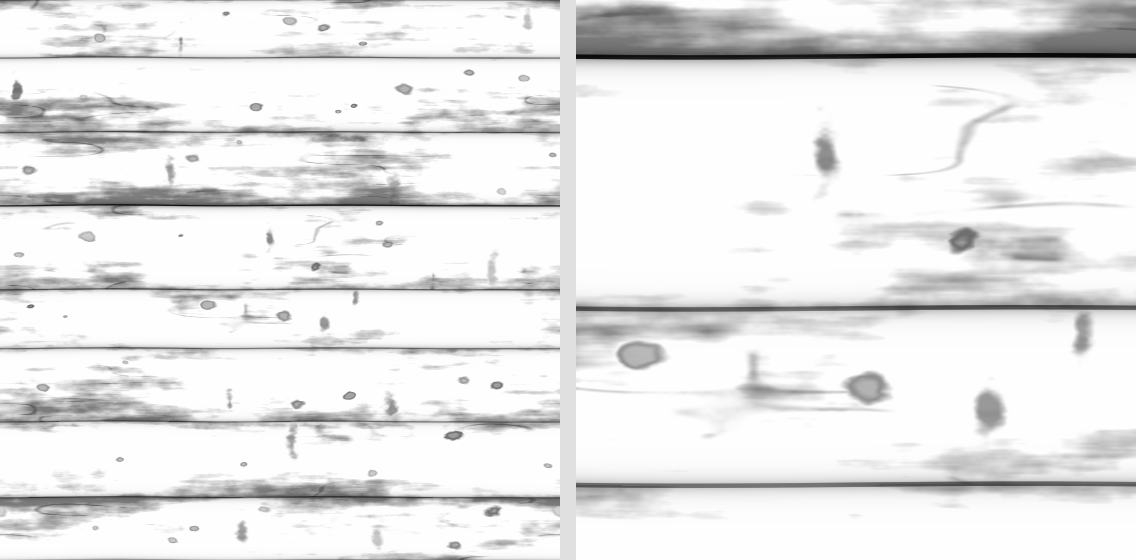
Left: the whole. Right: its middle third, enlarged.
Reproduce this texture procedurally as a Shadertoy shader.

```glsl
// Eight whitewashed horizontal planks with worn grey grain, knots, smudges and dark seams.

const int   PLANKS = 8;
// Per seam, bottom to top: height and darkness.
const float SEAM_Y[9]    = float[9](0.0, 0.112, 0.247, 0.378, 0.483, 0.633, 0.764, 0.897, 1.0);
const float SEAM_DARK[9] = float[9](0.40, 0.66, 0.56, 0.58, 0.62, 0.92, 0.62, 0.60, 0.40);
// Per plank, bottom to top: grime along the lower and the upper edge, and overall wear.
const float GRIME_LOW[8]  = float[8](0.10, 1.00, 0.90, 0.30, 0.90, 1.05, 0.50, 0.70);
const float GRIME_HIGH[8] = float[8](0.75, 0.40, 0.55, 0.80, 0.20, 0.75, 0.10, 0.20);
const float WEAR[8]       = float[8](-0.02, -0.05, 0.02, -0.06, -0.03, -0.02, 0.05, 0.03);

const vec3  PAINT = vec3(0.995);
const vec3  BARE_WOOD = vec3(0.40);
const vec3  SEAM_COLOR = vec3(0.03);
const float SEAM_HALF_WIDTH = 0.0015;
const float SEAM_WOBBLE = 0.003;
const float LOW_REACH = 0.055;
const float HIGH_REACH = 0.032;
const float EDGE_GRIME = 0.40;
const float WEAR_START = 0.61;
const float WEAR_GAIN = 2.1;
const float MARK_COLUMNS = 13.0;
const float KNOT_CHANCE = 0.42;
const float SMUDGE_CHANCE = 0.16;

float hash(vec2 p) {
    vec3 q = fract(p.xyx * 0.1031);
    q += dot(q, q.yzx + 33.33);
    return fract((q.x + q.y) * q.z);
}

// Value noise that tiles over the unit square.
float noise(vec2 uv, vec2 cells, float seed) {
    vec2 p = uv * cells, i = floor(p), f = fract(p);
    f = f * f * (3.0 - 2.0 * f);
    vec2 a = mod(i, cells) + seed * 17.0;
    vec2 b = mod(i + 1.0, cells) + seed * 17.0;
    return mix(mix(hash(a), hash(vec2(b.x, a.y)), f.x),
               mix(hash(vec2(a.x, b.y)), hash(b), f.x), f.y);
}

float fbm(vec2 uv, vec2 cells, float seed) {
    float sum = 0.0, weight = 0.5, total = 0.0;
    for (int o = 0; o < 4; o++) {
        sum += weight * noise(uv, cells, seed + float(o));
        total += weight;
        weight *= 0.5;
        cells *= 2.0;
    }
    return sum / total;
}

// Knots and curved upright smudges, scattered in columns along one plank.
float marks(vec2 uv, float plank, float low, float high, float rough) {
    float dark = 0.0;
    float column = floor(uv.x * MARK_COLUMNS);
    for (float o = -1.0; o <= 1.0; o++) {
        vec2 id = vec2(mod(column + o, MARK_COLUMNS), plank * 23.0 + 5.0);
        float kind = hash(id), size = hash(id + 31.7), strength = hash(id + 57.3);
        vec2 center = vec2((column + o + hash(id + 11.1)) / MARK_COLUMNS,
                           mix(low, high, 0.12 + 0.76 * hash(id + 73.9)));
        vec2 d = uv - center;
        if (kind < KNOT_CHANCE) {
            d.y -= 0.3 * d.x * (strength - 0.5);
            float r = length(d / (vec2(0.013, 0.008) * (0.5 + 0.7 * size))) + 1.8 * (rough - 0.5);
            float rim = 0.65 + 0.35 * smoothstep(0.2, 0.7, r);
            dark = max(dark, (1.0 - smoothstep(0.55, 1.1, r)) * rim * (0.3 + 0.5 * strength));
        } else if (kind > 1.0 - SMUDGE_CHANCE) {
            d.x += 14.0 * (strength - 0.5) * d.y * d.y;
            float r = length(d / (vec2(0.010, 0.028) * (0.6 + 0.6 * size))) + 2.2 * (rough - 0.5);
            dark = max(dark, (1.0 - smoothstep(0.3, 1.2, r)) * (0.3 + 0.4 * strength));
        }
    }
    return dark;
}

void mainImage(out vec4 fragColor, in vec2 fragCoord) {
    vec2 uv = fragCoord / iResolution.xy;
    float pixel = 1.0 / iResolution.y;

    // Find the plank and the distances to its two seams.
    float y = clamp(uv.y + SEAM_WOBBLE * (noise(uv, vec2(5.0, 1.0), 3.0) - 0.5), 0.0, 1.0);
    int k = 0;
    for (int i = 1; i < PLANKS; i++) if (y >= SEAM_Y[i]) k = i;
    float plank = float(k);
    float below = y - SEAM_Y[k], above = SEAM_Y[k + 1] - y;

    // Layers of wear: broad patches, long grain, small flakes.
    float patches = fbm(uv, vec2(5.0, 16.0), plank * 5.0 + 1.0);
    float grain = fbm(uv, vec2(9.0, 100.0), plank * 5.0 + 50.0);
    float flakes = fbm(uv, vec2(34.0, 64.0), 97.0);

    // Grime gathers in uneven stretches beside the seams.
    float stretchLow = 0.45 + 1.1 * noise(uv, vec2(4.0, 1.0), plank + 120.0);
    float stretchHigh = 0.45 + 1.1 * noise(uv, vec2(5.0, 1.0), plank + 140.0);
    float edge = GRIME_LOW[k] * stretchLow * max(0.0, 1.0 - below / LOW_REACH)
               + GRIME_HIGH[k] * stretchHigh * max(0.0, 1.0 - above / HIGH_REACH);

    float amount = patches + WEAR[k] + EDGE_GRIME * edge
                 + 0.6 * (grain - 0.5) + 0.4 * (flakes - 0.5);
    float wear = min(max(amount - WEAR_START, 0.0) * WEAR_GAIN, 0.85);

    // Fine hairline cracks along the grain.
    float crack = 1.0 - smoothstep(0.0, 0.05, abs(noise(uv, vec2(8.0, 56.0), plank + 170.0) - 0.5));
    wear += 0.35 * crack * smoothstep(0.52, 0.68, patches + 0.3 * (flakes - 0.5));

    float mark = marks(uv, plank, SEAM_Y[k], SEAM_Y[k + 1], flakes);
    wear = clamp(max(wear, mark * (0.7 + 0.6 * grain)) + 0.3 * mark, 0.0, 1.0);
    vec3 color = mix(PAINT, BARE_WOOD, wear);

    // Seam line with a soft shadow, uneven along its length.
    float gap = min(below, above);
    float seamDark = below < above ? SEAM_DARK[k] : SEAM_DARK[k + 1];
    seamDark *= 0.75 + 0.5 * fbm(uv, vec2(7.0, 1.0), 200.0);
    float line = 1.0 - smoothstep(SEAM_HALF_WIDTH - pixel, SEAM_HALF_WIDTH + pixel, gap);
    float shade = max(line, 0.5 * exp(-gap / 0.004)) * seamDark;
    fragColor = vec4(mix(color, SEAM_COLOR, clamp(shade, 0.0, 1.0)), 1.0);
}
```
